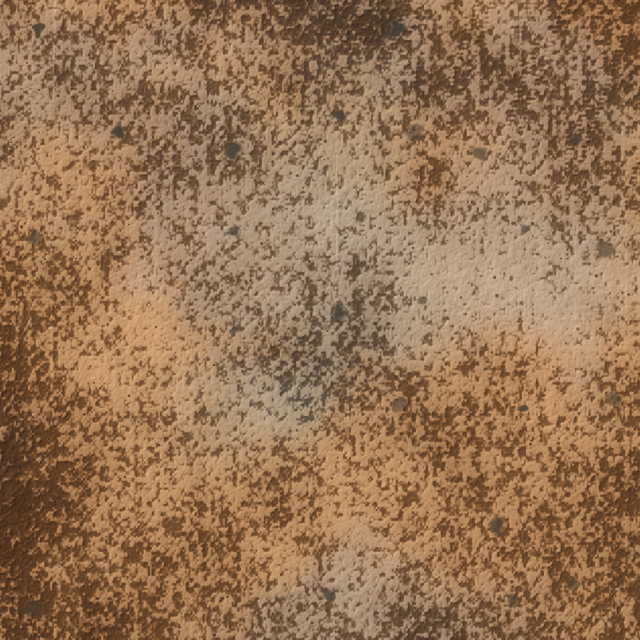
A WebGL 2 fragment shader for this texture:

```glsl
#version 300 es
precision highp float;
// Weathered plaster: pale tan paint worn through to dark brown grime.
// Broad stains set how much fine grain breaks through; streaks, scratches,
// round spots, pits and chips are layered on top, then tinted rust or grey.

#define GRAIN_SCALE 150.0
#define GRAIN_EDGE 0.15
#define GRIME_LEVEL 0.53
#define GRIME_DEPTH 0.41
#define PAINT_TONE 0.75
#define STAIN_AMOUNT 0.62
#define STREAK_AMOUNT 0.16
#define RELIEF 0.38
#define SPOT_CELLS 7.0
#define PIT_CELLS 38.0
#define SCRATCH_COUNT 6

uniform vec2 u_resolution;
out vec4 fragColor;

float hash(vec2 p) {
  return fract(sin(dot(p, vec2(127.1, 311.7))) * 43758.545);
}

float noise(vec2 p) {
  vec2 cell = floor(p), f = fract(p);
  f = f * f * (3.0 - 2.0 * f);
  float low = mix(hash(cell), hash(cell + vec2(1, 0)), f.x);
  float high = mix(hash(cell + vec2(0, 1)), hash(cell + vec2(1, 1)), f.x);
  return mix(low, high, f.y);
}

float fbm(vec2 p) {
  float sum = 0.0, amp = 0.5;
  for (int i = 0; i < 5; i++) {
    sum += amp * noise(p);
    p = mat2(1.6, 1.2, -1.2, 1.6) * p + 7.3;
    amp *= 0.5;
  }
  return sum / 0.97;
}

// Soft elliptical patch
float patchAt(vec2 p, vec2 centre, vec2 radius) {
  vec2 d = (p - centre) / radius;
  return exp(-dot(d, d));
}

// Fine grain, slightly taller than wide
float grain(vec2 p) {
  vec2 q = p * vec2(1.0, 0.85) * GRAIN_SCALE;
  return 0.2 * noise(q * 0.4 + 3.1) + 0.48 * noise(q) + 0.32 * noise(q * 2.1 + 9.7);
}

// Scattered round marks, at most one in each grid cell
float marks(vec2 p, float cells, float density, float radius, float seed) {
  vec2 cell = floor(p * cells);
  vec2 id = cell + seed;
  vec2 centre = cell + 0.25 + 0.5 * vec2(hash(id), hash(id + 17.3));
  float size = radius * mix(0.4, 1.0, hash(id + 5.9));
  float dist = length(p - centre / cells);
  float present = step(hash(id + 41.7), density) * mix(0.5, 1.0, hash(id + 29.1));
  return present * (1.0 - smoothstep(0.5 * size, size, dist));
}

// Broken hairline scratches running down the wall
float scratches(vec2 p) {
  float sum = 0.0;
  for (int i = 0; i < SCRATCH_COUNT; i++) {
    float k = float(i);
    float x = hash(vec2(k, 2.7)) + 0.008 * (noise(vec2(p.y * 6.0, k * 9.0)) - 0.5);
    float line = 1.0 - smoothstep(0.0006, 0.0022, abs(p.x - x));
    sum += line * smoothstep(0.5, 0.75, noise(vec2(k * 13.0, p.y * 5.0)));
  }
  return sum;
}

// Brown ramp from grime to pale paint
vec3 ramp(float t) {
  vec3 low = mix(vec3(0.18, 0.12, 0.075), vec3(0.52, 0.39, 0.275), min(t * 2.0, 1.0));
  return mix(low, vec3(0.83, 0.71, 0.58), max(t * 2.0 - 1.0, 0.0));
}

void main() {
  vec2 p = gl_FragCoord.xy / u_resolution.y;
  vec2 bend = vec2(fbm(p * 7.0), fbm(p * 7.0 + 31.0)) - 0.5;
  vec2 q = p + 0.18 * bend;

  // Broad pale and dark stains
  float pale = patchAt(q, vec2(0.84, 0.57), vec2(0.15, 0.14))
             + 0.8 * patchAt(q, vec2(0.60, 0.63), vec2(0.22, 0.14))
             + 0.6 * patchAt(q, vec2(0.27, 0.52), vec2(0.16, 0.15));
  float dark = patchAt(q, vec2(0.54, 1.0), vec2(0.15, 0.10))
             + patchAt(q, vec2(0.05, 0.20), vec2(0.13, 0.25))
             + 0.55 * patchAt(q, vec2(0.74, 0.34), vec2(0.13, 0.10))
             + 0.5 * patchAt(q, vec2(0.30, 0.79), vec2(0.16, 0.07))
             + 0.5 * patchAt(q, vec2(1.0, 0.86), vec2(0.12, 0.15));
  float wear = 0.24 * (pale - dark) + STAIN_AMOUNT * (fbm(p * 9.0 + 4.0) - 0.5);
  float streak = fbm(p * vec2(70.0, 5.0) + 12.0) - 0.5;
  wear += STREAK_AMOUNT * streak;

  // Grain breaking through the paint, lit from the upper left
  float g = grain(p);
  float grime = smoothstep(-GRAIN_EDGE, GRAIN_EDGE, g - GRIME_LEVEL - 0.6 * wear);
  float tone = PAINT_TONE + 0.45 * wear - GRIME_DEPTH * grime;
  tone += RELIEF * (grain(p + vec2(-0.002, 0.002)) - g);
  tone += 0.1 * scratches(p);

  // Ragged spots, pits and pale chips
  vec2 ragged = p + 0.012 * (vec2(noise(p * 75.0), noise(p * 75.0 + 50.0)) - 0.5);
  float spot = marks(ragged, SPOT_CELLS, 0.55, 0.018, 3.0);
  float pit = marks(p, PIT_CELLS, 0.22, 0.0038, 60.0);
  float chip = marks(ragged, 17.0, 0.12, 0.010, 120.0);
  tone = mix(tone, 0.85, 0.55 * chip);
  tone = mix(tone, 0.08 + 0.2 * g, 0.85 * max(spot, pit));

  // Rust towards the sides, olive grey near the centre
  vec3 colour = ramp(clamp(tone, 0.0, 1.0));
  float rust = smoothstep(0.35, 0.7, fbm(p * 3.5 + 20.0) + 0.35 * abs(p.x - 0.5));
  colour *= mix(vec3(0.97, 1.0, 1.05), vec3(1.06, 0.97, 0.86), rust);
  float grey = 0.6 * patchAt(q, vec2(0.44, 0.40), vec2(0.13, 0.09))
             + 0.3 * patchAt(q, vec2(0.52, 0.70), vec2(0.14, 0.35));
  float luma = dot(colour, vec3(0.3, 0.59, 0.11));
  colour = mix(colour, luma * vec3(1.03, 1.01, 0.88), clamp(grey + 0.6 * spot, 0.0, 0.8));
  fragColor = vec4(colour, 1.0);
}
```
